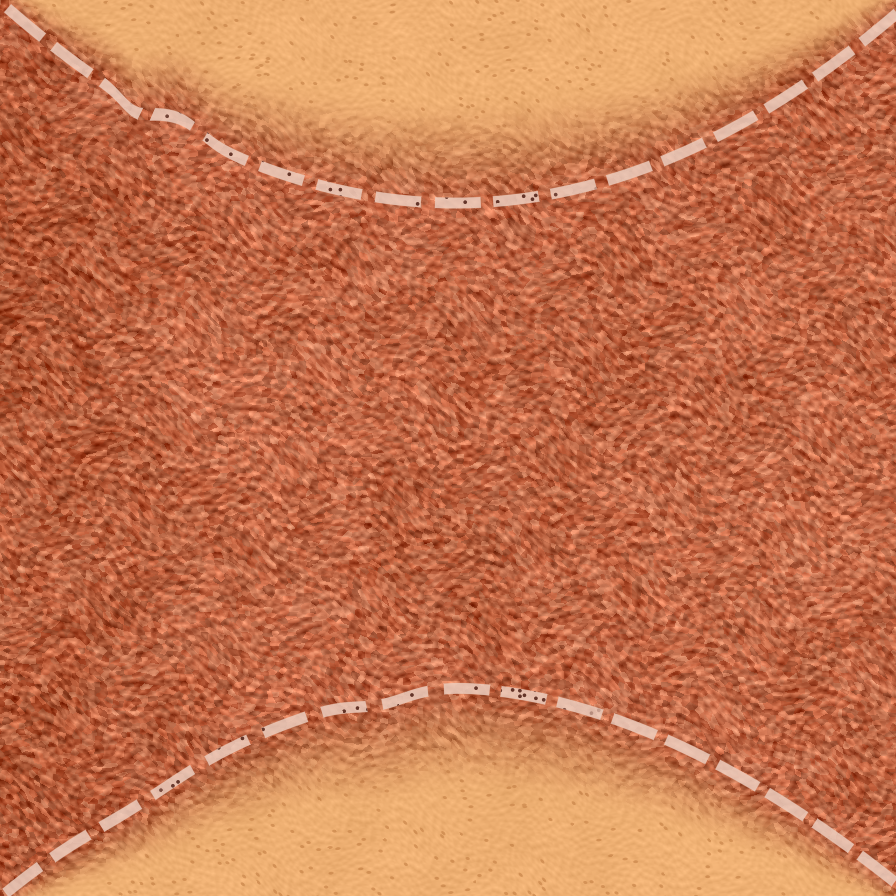
This texture is drawn by a WebGL 1 fragment shader. Its source:

```glsl
precision highp float;
// Rough red clay between two sandy mounds, each rimmed by a pale dashed arc.
uniform vec2 u_resolution;

const vec3 CLAY = vec3(0.745, 0.398, 0.268);
const vec3 SAND = vec3(0.935, 0.69, 0.45);
const vec3 RIM_SHADE = vec3(0.73, 0.44, 0.28);
const vec3 DASH = vec3(0.925, 0.80, 0.74);
const vec3 SPECK = vec3(0.30, 0.11, 0.07);
const vec3 SAND_SPECK = vec3(0.76, 0.49, 0.26);

const float HALF_SPAN = 0.495;              // apex to end of each arc
const vec2 TOP_APEX = vec2(0.508, 0.7734);
const vec2 LOW_APEX = vec2(0.510, 0.2318);
const float TOP_RISE = 0.2135;
const float LOW_RISE = -0.2214;
const float TOP_POWER = 2.0;
const float LOW_POWER = 1.8;
const vec2 TOP_PERIOD = vec2(0.0668, 0.0650); // left and right of the apex
const vec2 LOW_PERIOD = vec2(0.0690, 0.0637);
const float TOP_SHIFT = 0.003;
const float LOW_SHIFT = 0.011;
const vec2 DASH_HALF = vec2(0.0256, 0.0061);
const float DASH_OPACITY = 0.86;

const vec2 GRAIN_SCALE = vec2(105.0, 150.0);
const vec2 LIGHT_STEP = vec2(0.20, -0.42);
const float CLAY_RELIEF = 0.21;
const float CLAY_TONE = 0.20;
const float SAND_RELIEF = 0.05;

vec2 hash2(vec2 p) {
  vec3 q = fract(p.xyx * vec3(0.1031, 0.1030, 0.0973));
  q += dot(q, q.yzx + 33.33);
  return fract((q.xx + q.yz) * q.zy);
}

// x: distance to the nearest grain centre, yz: random traits of that grain.
vec3 cellular(vec2 p) {
  vec2 cell = floor(p);
  vec2 owner = cell;
  float nearest = 4.0;
  for (int j = -1; j <= 1; j++) {
    for (int i = -1; i <= 1; i++) {
      vec2 c = cell + vec2(float(i), float(j));
      vec2 d = c + hash2(c) - p;
      float len2 = dot(d, d);
      if (len2 < nearest) {
        nearest = len2;
        owner = c;
      }
    }
  }
  return vec3(sqrt(nearest), hash2(owner + 57.0));
}

// Grains lit obliquely from above.
float relief(vec2 p) {
  return cellular(p + LIGHT_STEP).x - cellular(p - LIGHT_STEP).x;
}

float layeredSines(vec2 p) {
  float sum = 0.0;
  float amp = 0.5;
  for (int i = 0; i < 4; i++) {
    p = mat2(0.8, 0.6, -0.6, 0.8) * p * 1.7 + 1.3;
    sum += amp * sin(p.x + 1.5 * sin(p.y)) * cos(p.y * 0.9);
    amp *= 0.7;
  }
  return sum;
}

float bump(float x, float centre, float width) {
  float d = (x - centre) / width;
  return exp(-d * d);
}

// Length of a parabola from its apex to horizontal offset x.
float arcLength(float x, float rise) {
  float a = abs(rise) / (HALF_SPAN * HALF_SPAN);
  float m = 2.0 * a * abs(x);
  float r = sqrt(1.0 + m * m);
  return sign(x) * (0.5 * abs(x) * r + log(m + r) / (4.0 * a));
}

// x: height inside the mound, y: dash coverage, z: sand coverage.
vec3 mound(vec2 uv, vec2 apex, float rise, float power, vec2 period, float shift) {
  float x = uv.x - apex.x;
  float t = max(abs(x) / HALF_SPAN, 0.0001);
  float inside = (uv.y - apex.y) * sign(rise) - abs(rise) * pow(t, power);
  float slope = abs(rise) * power / HALF_SPAN * pow(t, power - 1.0);
  float tilt = sqrt(1.0 + slope * slope);

  float along = arcLength(x, rise) + inside * slope * sign(x) / tilt - shift;
  float pitch = along < 0.0 ? period.x : period.y;
  float local = abs(fract(along / pitch + 0.5) - 0.5) * pitch;
  vec2 edge = vec2(local, abs(inside) / tilt) - DASH_HALF;
  float px = 1.0 / u_resolution.y;
  float dash = 1.0 - smoothstep(-0.7 * px, 0.7 * px, max(edge.x, edge.y));

  float fade = 1.0 - 0.72 * min(t * t, 1.0);
  return vec3(inside, dash, smoothstep(0.008, 0.12, inside / fade));
}

void main() {
  vec2 uv = gl_FragCoord.xy / u_resolution;
  // Hand-drawn irregularities of the two arcs.
  vec2 topBend = vec2(0.0, 0.012 * bump(uv.x, 0.205, 0.03) - 0.010 * bump(uv.x, 0.150, 0.02));
  vec2 lowBend = vec2(0.0, -0.009 * bump(uv.x, 0.425, 0.04) - 0.008 * bump(uv.x, 0.15, 0.07));
  vec3 top = mound(uv - topBend, TOP_APEX, TOP_RISE, TOP_POWER, TOP_PERIOD, TOP_SHIFT);
  vec3 low = mound(uv - lowBend, LOW_APEX, LOW_RISE, LOW_POWER, LOW_PERIOD, LOW_SHIFT);
  float sand = max(top.z, low.z);
  float dash = max(top.y, low.y);
  float inside = max(top.x, low.x);

  // Clay: lit grains with individual tones, broad mottling, darker left flank.
  vec2 g = mat2(0.94, 0.34, -0.34, 0.94) * uv * GRAIN_SCALE;
  g += 0.8 * vec2(sin(g.y * 0.37), sin(g.x * 0.43));
  vec3 fleck = cellular(g * 1.15 + 29.0);
  float grain = relief(g) * CLAY_RELIEF + (fleck.y - 0.5) * CLAY_TONE;
  float mottle = layeredSines(uv * 6.0) * 0.035 + layeredSines(uv * 31.0) * 0.035;
  float flank = 0.04 * (1.0 - smoothstep(0.0, 0.3, uv.x));
  vec3 clay = CLAY + grain * vec3(1.0, 0.95, 0.85) + mottle - flank;
  clay += (fleck.z - 0.5) * vec3(-0.03, 0.05, 0.06);
  clay = mix(clay, RIM_SHADE + grain * 0.7, 0.6 * smoothstep(-0.01, 0.05, inside));

  // Sand: faint grains and sparse brown specks.
  vec3 sandGrain = cellular(g * 0.9 + 83.0);
  float pit = (1.0 - smoothstep(0.14, 0.32, sandGrain.x)) * step(0.86, sandGrain.y);
  vec3 sandColor = SAND + relief(g * 1.3 + 41.0) * SAND_RELIEF + mottle * 0.4;
  sandColor = mix(sandColor, SAND_SPECK, pit * 0.6);
  sand = clamp(sand + grain * 2.0 * sand * (1.0 - sand), 0.0, 1.0);
  vec3 color = mix(clay, sandColor, sand);

  // Dashes, chipped by a few dark specks near the middle.
  color = mix(color, DASH, dash * DASH_OPACITY);
  vec3 chip = cellular(uv * 110.0 + 73.0);
  float worn = smoothstep(0.13, 0.20, uv.x) * (1.0 - smoothstep(0.60, 0.70, uv.x));
  float chips = (1.0 - smoothstep(0.15, 0.30, chip.x)) * step(0.72, chip.y);
  color = mix(color, SPECK, chips * worn * dash * 0.85);
  gl_FragColor = vec4(clamp(color, 0.0, 1.0), 1.0);
}
```
